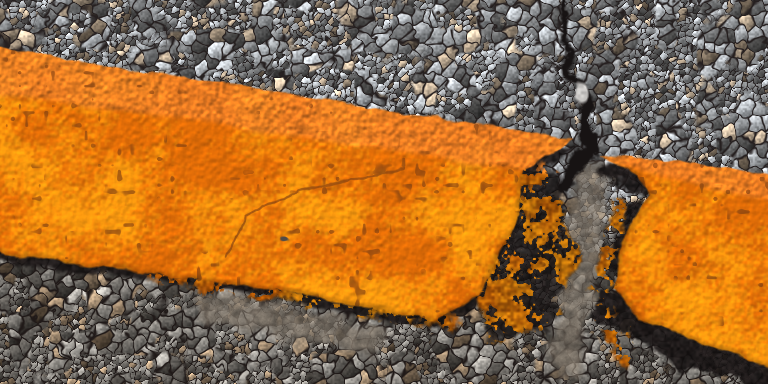
Give the GLSL for this texture, as a WebGL 2 fragment shader.

```glsl
#version 300 es
precision highp float;
// Worn orange road paint on sunlit asphalt, split by a crumbling crack.
// Cellular stones form the road; noise-warped polygons form the paint slabs.
uniform vec2 u_resolution;
out vec4 outColor;

const vec3 STONE_LIGHT = vec3(.79, .78, .77);
const vec3 STONE_MID = vec3(.44, .42, .40);
const vec3 TAR = vec3(.09, .075, .075);
const vec3 PAINT_DEEP = vec3(.87, .42, .03);
const vec3 PAINT_BRIGHT = vec3(.98, .60, .06);
const vec3 PAINT_WORN = vec3(.91, .49, .16);
const vec3 PAINT_PIT = vec3(.5, .25, .07);
const vec3 DUST = vec3(.53, .49, .44);
const vec2 LIGHT_DIR = vec2(-.5, .86);
const float STONE_SCALE = 31., GRIT_SCALE = 62., EDGE_WARP = .022;

// Outlines in canvas heights (the canvas is 2 by 1)
const vec2 LEFT_SLAB[10] = vec2[10](
  vec2(-.2, .907), vec2(.78, .75), vec2(1.487, .637), vec2(1.365, .55), vec2(1.352, .44),
  vec2(1.285, .31), vec2(1.25, .23), vec2(1.13, .165), vec2(.78, .237), vec2(-.2, .365));
const vec2 RIGHT_SLAB[10] = vec2[10](
  vec2(1.56, .598), vec2(1.75, .582), vec2(2.2, .52), vec2(2.2, -.03), vec2(1.84, .1),
  vec2(1.667, .165), vec2(1.598, .25), vec2(1.62, .37), vec2(1.69, .49), vec2(1.66, .54));
const vec2 RUBBLE[10] = vec2[10](
  vec2(1.36, .56), vec2(1.45, .56), vec2(1.48, .44), vec2(1.5, .32), vec2(1.44, .2),
  vec2(1.41, .12), vec2(1.29, .12), vec2(1.24, .2), vec2(1.26, .28), vec2(1.33, .42));

vec2 hash2(vec2 p) {
  vec3 q = fract(p.xyx * vec3(.1031, .103, .0973));
  q += dot(q, q.yzx + 33.33);
  return fract((q.xx + q.yz) * q.zy);
}
float noise(vec2 p) {
  vec2 i = floor(p), f = fract(p), u = f * f * (3. - 2. * f);
  return mix(mix(hash2(i).x, hash2(i + vec2(1, 0)).x, u.x),
    mix(hash2(i + vec2(0, 1)).x, hash2(i + 1.).x, u.x), u.y);
}
float fbm(vec2 p) {
  float sum = 0., amp = .5;
  for (int i = 0; i < 4; i++) {
    sum += amp * noise(p);
    p = mat2(1.6, 1.2, -1.2, 1.6) * p + 7.3;
    amp *= .5;
  }
  return sum;
}
// Soft inside mask of a distance
float fill(float d, float soft) { return smoothstep(soft, -soft, d); }
float segment(vec2 p, vec2 a, vec2 b) {
  vec2 d = b - a;
  return length(p - a - d * clamp(dot(p - a, d) / dot(d, d), 0., 1.));
}
float bend(vec2 p, vec2 a, vec2 b, vec2 c) { return min(segment(p, a, b), segment(p, b, c)); }
float polygon(vec2 p, vec2 v[10]) {
  float d = 100., s = 1.;
  for (int i = 0; i < 10; i++) {
    vec2 a = v[i], b = v[(i + 9) % 10], e = b - a, w = p - a;
    d = min(d, segment(p, a, b));
    bvec3 c = bvec3(p.y >= a.y, p.y < b.y, e.x * w.y > e.y * w.x);
    if (all(c) || all(not(c))) s = -s;
  }
  return s * d;
}
float slabs(vec2 p) { return min(polygon(p, LEFT_SLAB), polygon(p, RIGHT_SLAB)); }

// Lit stones with dark gaps between nearest cells
vec3 stones(vec2 p, float scale) {
  vec2 g = p * scale + .5 * noise(p * scale * 2.), toCentre = vec2(0);
  float near = 9., next = 9., id = 0.;
  for (int k = 0; k < 9; k++) {
    vec2 cell = floor(g) + vec2(k % 3 - 1, k / 3 - 1), d = g - cell - hash2(cell + 40.);
    float r = length(d);
    next = min(next, max(r, near));
    if (r < near) { near = r; toCentre = d; id = hash2(cell + 91.).x; }
  }
  vec3 tone = mix(STONE_MID * .62, STONE_LIGHT, id);
  tone *= mix(vec3(.96, 1, 1.04), vec3(1.08, .99, .87), step(.84, fract(id * 17.)));
  tone *= .95 + .5 * dot(toCentre, LIGHT_DIR) + .35 * (noise(p * 190.) - .5);
  return mix(TAR * 1.5, tone, smoothstep(0., .22, next - near));
}
float relief(vec2 p) { return fbm(p * 26.) + .45 * noise(p * 95.); }

void main() {
  vec2 p = gl_FragCoord.xy / u_resolution * vec2(2, 1);
  float px = 1.5 / u_resolution.y;
  vec2 warp = vec2(fbm(p * 22.), fbm(p * 22. + 50.)) - .47;
  vec2 q = p + EDGE_WARP * warp, rough = p + .07 * warp;
  float grain = noise(p * 120.), patches = fbm(p * 9. + 3.);

  // Asphalt: coarse stones among finer grit
  float coarse = smoothstep(.38, .52, noise(p * 19. + 8.));
  vec3 col = mix(stones(p, GRIT_SCALE), stones(p, STONE_SCALE), coarse) * 1.08;
  col *= mix(vec3(1), vec3(.85, .81, .76), smoothstep(.55, .3, p.y));

  // Dust below the left slab and along the channel
  float dust = min(segment(rough, vec2(.56, .2), vec2(.96, .11)),
    bend(rough, vec2(1.55, .55), vec2(1.51, .3), vec2(1.47, .06)));
  col = mix(col, DUST * (.55 + .8 * fbm(p * 60.)), .75 * fill(dust - .042, .018));

  // Crack, widening toward the paint, with a pale pebble
  float crack = min(bend(rough, vec2(1.485, 1.02), vec2(1.465, .86), vec2(1.52, .75)),
    bend(rough, vec2(1.52, .75), vec2(1.525, .62), vec2(1.47, .53)));
  col = mix(col, TAR, fill(crack - mix(.009, .022, smoothstep(.85, .66, p.y)), .007));
  float pebble = length((q - vec2(1.513, .758)) * vec2(1, .65)) - .017;
  col = mix(col, STONE_LIGHT * (.85 + .3 * grain), fill(pebble, px));

  // Exposed tar, slab shadows and rubble bed
  float tar = min(bend(rough, vec2(1.58, .2), vec2(1.74, .1), vec2(2.05, .015)) - .038,
    min(segment(rough, vec2(1.58, .565), vec2(1.68, .51)) - .023,
    segment(rough, vec2(1.66, .46), vec2(1.6, .31)) - .018));
  float slab = slabs(q), rubble = polygon(rough, RUBBLE);
  float shadow = slabs(q + vec2(-.006, .018 + .03 * (patches - .35)));
  float dark = max(fill(min(tar, shadow), .008), .9 * fill(rubble, .011));
  col = mix(col, TAR * (.6 + 1.1 * grain), .93 * dark);

  // Loose paint flakes and one larger chip
  float loose = min(bend(rough, vec2(1.62, .46), vec2(1.56, .24), vec2(1.62, .08)) - .022,
    segment(rough, vec2(.4, .285), vec2(1.18, .16)) - .014);
  float chip = segment(rough, vec2(1.31, .25), vec2(1.34, .16)) - .038;
  float flakeNoise = fbm(p * 32. + 11.) + .25 * (grain - .5);
  float flakes = smoothstep(.45, .51, flakeNoise) * fill(min(rubble, loose), .01);
  flakes = max(flakes, fill(chip, px) * smoothstep(.27, .33, flakeNoise));

  // Paint: worn upper strip, bright body, pits and a hairline split
  float light = relief(p + LIGHT_DIR * .006) - relief(p);
  float seam = p.x < 1.53 ? .755 - .147 * p.x : .97 - .25 * p.x;
  float strip = fill(seam - p.y - .03 * (patches - .47), .012);
  vec3 paint = mix(PAINT_DEEP, PAINT_BRIGHT, smoothstep(.22, .72, patches + .3 * (grain - .5)));
  paint = mix(paint, PAINT_WORN * (.88 + .25 * grain), .8 * strip);
  paint *= 1. - (.5 + .35 * strip) * light;
  float pits = smoothstep(.76, .88, noise(p * 58. + 5.)) * smoothstep(.4, .6, noise(p * 13.));
  float split = min(segment(q, vec2(.59, .33), vec2(.64, .44)),
    bend(q, vec2(.64, .44), vec2(.78, .505), vec2(1.05, .56)));
  paint = mix(paint, PAINT_PIT, .65 * max(pits, fill(split - .003, .002)));
  float hole = length((q - vec2(.742, .375)) * vec2(.8, 1.2)) - .008;
  paint = mix(paint, STONE_MID * .7, fill(hole, .003));
  paint *= 1. - .22 * smoothstep(-.018, 0., slab) * (1. - strip);

  col = mix(col, paint * (.75 + .4 * grain), flakes);
  col = mix(col, paint, fill(slab, px));
  outColor = vec4(clamp(col, 0., 1.), 1);
}
```
